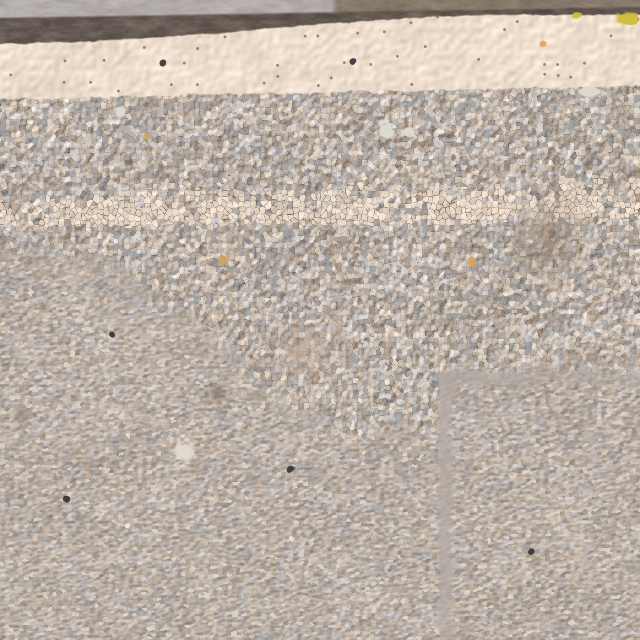
Write a WebGL 1 fragment shader that draws this texture.

```glsl
precision highp float;
// Sunlit asphalt beside a kerb: sandy strip, worn line of pale chips and a repaired patch.
uniform vec2 u_resolution;

#define COARSE_CELLS vec2(118.0, 108.0)
#define FINE_CELLS vec2(135.0, 215.0)
#define COARSE_CONTRAST 0.25
#define FINE_CONTRAST 0.16
#define RELIEF 0.24
#define ASPHALT vec3(0.725, 0.685, 0.650)
#define SAND vec3(0.925, 0.865, 0.800)
#define CHIP vec3(0.930, 0.855, 0.785)
#define SHADOW vec3(0.390, 0.350, 0.320)
#define SEAM vec3(0.700, 0.665, 0.640)

float hash(vec2 p) {
  vec3 q = fract(vec3(p.xyx) * 0.1031);
  q += dot(q, q.yzx + 33.33);
  return fract((q.x + q.y) * q.z);
}

vec2 hash2(vec2 p) {
  return vec2(hash(p), hash(p + 57.3));
}

float noise(vec2 p) {
  vec2 i = floor(p), f = fract(p);
  f = f * f * (3.0 - 2.0 * f);
  return mix(mix(hash(i), hash(i + vec2(1.0, 0.0)), f.x),
             mix(hash(i + vec2(0.0, 1.0)), hash(i + vec2(1.0)), f.x), f.y);
}

float fbm(vec2 p) {
  return 0.5 * noise(p) + 0.3 * noise(p * 2.1 + 7.0) + 0.2 * noise(p * 4.3 + 19.0);
}

// Nearest stone: x = distance, y = gap to the next stone, zw = cell identity.
vec4 stones(vec2 p) {
  vec2 cell = floor(p), nearestId = cell;
  float nearest = 9.0, second = 9.0;
  for (int j = -1; j <= 1; j++) {
    for (int i = -1; i <= 1; i++) {
      vec2 id = cell + vec2(float(i), float(j));
      float d = length(id + 0.1 + 0.8 * hash2(id) - p);
      if (d < nearest) {
        second = nearest;
        nearest = d;
        nearestId = id;
      } else {
        second = min(second, d);
      }
    }
  }
  return vec4(nearest, second - nearest, nearestId);
}

// Brightness change towards the upper-left light.
float relief(vec2 p) {
  return noise(p) - noise(p + vec2(-0.45, 0.5));
}

// Soft irregular spot with separate radii.
float spot(vec2 p, vec2 centre, vec2 radius) {
  float d = length((p - centre) / radius) + 0.7 * (noise(p * 140.0) - 0.5);
  return 1.0 - smoothstep(0.75, 1.15, d);
}

float stain(vec2 p, vec2 centre, vec2 radius) {
  vec2 q = (p - centre) / radius;
  return exp(-dot(q, q)) * (0.4 + 1.2 * fbm(p * 60.0));
}

vec3 asphalt(vec2 p) {
  float wobble = fbm(p * 18.0) - 0.5;
  // Coarse surface fades into the smoother lane along a falling diagonal.
  float limit = mix(0.595, 0.325, smoothstep(0.08, 0.58, p.x));
  limit = mix(limit, 0.415, smoothstep(0.675, 0.695, p.x));
  float coarse = smoothstep(-0.035, 0.035, p.y - limit + 0.08 * wobble);

  vec4 big = stones(p * COARSE_CELLS + 0.8 * wobble);
  vec4 small = stones(p * FINE_CELLS);
  float bigTone = hash(big.zw + 3.7), smallTone = hash(small.zw + 8.1);
  float bigShade = (bigTone - 0.5) * COARSE_CONTRAST - 0.10 * (1.0 - smoothstep(0.0, 0.22, big.y));
  bigShade += RELIEF * relief(p * vec2(165.0, 145.0)) + 0.03;
  float smallShade = (smallTone - 0.5) * FINE_CONTRAST + 0.7 * RELIEF * relief(p * vec2(145.0, 240.0));

  vec3 col = ASPHALT + mix(smallShade, bigShade, coarse) + 0.07 * wobble;
  float tint = hash(mix(small.zw, big.zw, step(0.5, coarse)) + 21.0) - 0.5;
  col += tint * vec3(0.06, 0.01, -0.05);
  col = mix(col, vec3(0.50, 0.52, 0.53), 0.6 * coarse * step(0.94, bigTone));
  col = mix(col, vec3(0.88, 0.84, 0.79), 0.65 * step(0.965, smallTone));

  // Worn line, denser along its lower edge.
  float line = p.y - 0.650 - 0.010 * p.x;
  float density = smoothstep(-0.012, 0.006, line) * (1.0 - smoothstep(0.018, 0.055 + 0.025 * p.x, line));
  density *= 0.35 + 0.7 * noise(vec2(p.x * 22.0, 4.0));
  float chip = step(hash(big.zw + 41.0), density) * smoothstep(0.02, 0.2, big.y);
  col = mix(col, CHIP + 0.4 * (bigShade - 0.03), 0.9 * chip);

  // Filled joint around the patch.
  float edge = 0.008 * wobble;
  float upright = smoothstep(0.683, 0.689, p.x + edge) * (1.0 - smoothstep(0.700, 0.715, p.x + 3.0 * edge));
  upright *= 1.0 - smoothstep(0.412, 0.423, p.y);
  float level = smoothstep(0.390, 0.403, p.y + 3.0 * edge) * (1.0 - smoothstep(0.413, 0.422, p.y + edge));
  level *= smoothstep(0.683, 0.690, p.x) * (1.0 - 0.55 * smoothstep(0.80, 0.86, p.x));
  col = mix(col, SEAM + 0.05 * wobble, 0.75 * max(upright, level));

  col = mix(col, vec3(0.57, 0.47, 0.38), 0.42 * stain(p, vec2(0.86, 0.63), vec2(0.045, 0.055)));
  col = mix(col, vec3(0.76, 0.66, 0.60), 0.45 * stain(p, vec2(0.48, 0.45), vec2(0.05, 0.04)));
  col = mix(col, vec3(0.50, 0.44, 0.39), 0.6 * stain(p, vec2(0.34, 0.388), vec2(0.013)));
  return mix(col, vec3(0.50, 0.45, 0.41), 0.5 * stain(p, vec2(0.033, 0.353), vec2(0.01)));
}

vec3 sand(vec2 p) {
  vec3 col = SAND + 0.10 * (fbm(p * 35.0) - 0.5) + 0.10 * relief(p * 120.0);
  vec4 grit = stones(p * 48.0);
  float speck = step(0.86, hash(grit.zw)) * (1.0 - smoothstep(0.06, 0.16, grit.x));
  return mix(col, vec3(0.48, 0.41, 0.34), 0.75 * speck);
}

vec3 kerb(vec2 p) {
  float grain = fbm(p * vec2(45.0, 120.0)) - 0.5;
  vec3 col = mix(vec3(0.70, 0.675, 0.67), vec3(0.53, 0.475, 0.42), smoothstep(0.515, 0.53, p.x));
  return col + 0.14 * grain;
}

void main() {
  vec2 p = gl_FragCoord.xy / u_resolution;
  float aa = 1.2 / u_resolution.y;
  float rough = 0.008 * (fbm(p * 55.0) - 0.5);

  // Bands from the road up to the kerb.
  float sandEdge = 0.845 + 0.021 * p.x + rough;
  float gapEdge = 0.932 + 0.045 * smoothstep(0.0, 0.82, p.x) + 0.6 * rough;
  float kerbEdge = 0.971 + 0.017 * p.x;
  vec3 col = mix(asphalt(p), sand(p), smoothstep(-aa, aa, p.y - sandEdge));
  vec3 gap = SHADOW + 0.22 * (fbm(p * vec2(40.0, 110.0)) - 0.5);
  col = mix(col, gap, smoothstep(-aa, aa, p.y - gapEdge));
  col = mix(col, kerb(p), smoothstep(-aa, 2.0 * aa, p.y - kerbEdge));

  // Pale flecks, yellow growth, ochre pebbles and dark pits.
  float pale = max(spot(p, vec2(0.603, 0.794), vec2(0.014)), spot(p, vec2(0.289, 0.294), vec2(0.015, 0.019)));
  pale = max(pale, max(spot(p, vec2(0.640, 0.792), vec2(0.008)), spot(p, vec2(0.188, 0.826), vec2(0.008))));
  pale = max(pale, spot(p, vec2(0.921, 0.857), vec2(0.019, 0.007)));
  col = mix(col, vec3(0.88, 0.86, 0.82), 0.95 * pale);
  float growth = max(spot(p, vec2(0.980, 0.971), vec2(0.019, 0.010)), spot(p, vec2(0.900, 0.976), vec2(0.008, 0.005)));
  col = mix(col, vec3(0.80, 0.74, 0.20), 0.9 * growth);
  float ochre = max(spot(p, vec2(0.349, 0.594), vec2(0.008)), spot(p, vec2(0.737, 0.592), vec2(0.007)));
  ochre = max(ochre, max(spot(p, vec2(0.229, 0.786), vec2(0.006)), spot(p, vec2(0.849, 0.932), vec2(0.005))));
  col = mix(col, vec3(0.85, 0.64, 0.33), 0.85 * ochre);
  float pit = max(spot(p, vec2(0.455, 0.267), vec2(0.006)), spot(p, vec2(0.104, 0.220), vec2(0.005)));
  pit = max(pit, max(spot(p, vec2(0.831, 0.139), vec2(0.006)), spot(p, vec2(0.176, 0.477), vec2(0.005))));
  pit = max(pit, max(spot(p, vec2(0.255, 0.901), vec2(0.005)), spot(p, vec2(0.552, 0.904), vec2(0.005))));
  col = mix(col, vec3(0.20, 0.19, 0.20), 0.9 * pit);

  gl_FragColor = vec4(clamp(col, 0.0, 1.0), 1.0);
}
```
